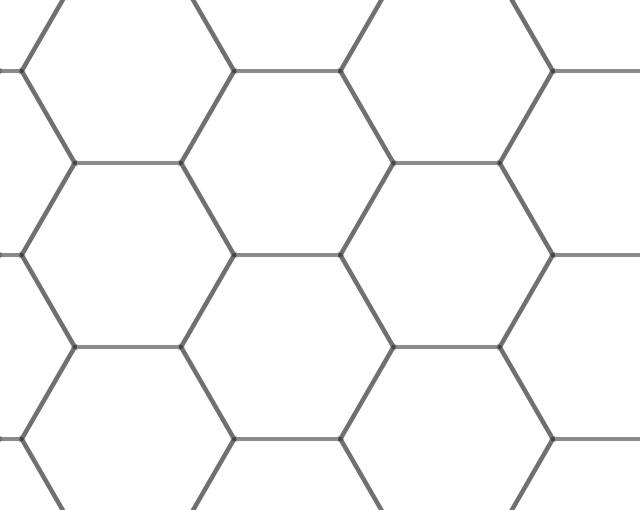
Give the GLSL for this pattern, as a Shadertoy shader.

```glsl
const float SIDE = 0.2083;
const float HEIGHT = SIDE * sqrt(3.0);

// Offset from the nearest centre of a flat-topped hexagon grid
vec2 hexLocal(vec2 p) {
    vec2 period = vec2(3.0 * SIDE, HEIGHT);
    vec2 a = p - period * round(p / period);
    vec2 q = p - 0.5 * period;
    vec2 b = q - period * round(q / period);
    return dot(a, a) < dot(b, b) ? a : b;
}

// Antialiased coverage of a stroke or dot at distance d
float coverage(float d, float radius, float pixel) {
    return 1.0 - smoothstep(radius - 0.6 * pixel, radius + 0.6 * pixel, d);
}

void mainImage(out vec4 fragColor, in vec2 fragCoord) {
    float pixel = 1.0 / iResolution.y;
    vec2 uv = fragCoord * pixel;
    vec2 p = uv - vec2(0.2508, 0.5);
    vec2 q = abs(hexLocal(p));

    // Distances to the cell's edges and corners
    float flatEdge = abs(0.5 * HEIGHT - q.y);
    float slantEdge = abs(0.5 * HEIGHT - dot(q, vec2(0.5 * sqrt(3.0), 0.5)));
    float corner = min(length(q - vec2(SIDE, 0.0)),
                       length(q - 0.5 * vec2(SIDE, HEIGHT)));

    // Dark stroke ends along the left border
    float rowOffset = p.y - HEIGHT * round(p.y / HEIGHT);
    float borderEnd = length(vec2(uv.x, rowOffset));

    // Flat strokes are lighter than slanted ones; overlaps are darkest
    float shade = mix(1.0, 0.54, coverage(flatEdge, 0.0040, pixel));
    shade = min(shade, mix(1.0, 0.44, coverage(slantEdge, 0.0045, pixel)));
    shade = min(shade, mix(1.0, 0.42, coverage(borderEnd, 0.0050, pixel)));
    float joint = 1.0 - smoothstep(0.0030, 0.0085, corner);
    shade = min(shade, mix(1.0, 0.27, joint));

    fragColor = vec4(vec3(shade), 1.0);
}
```
